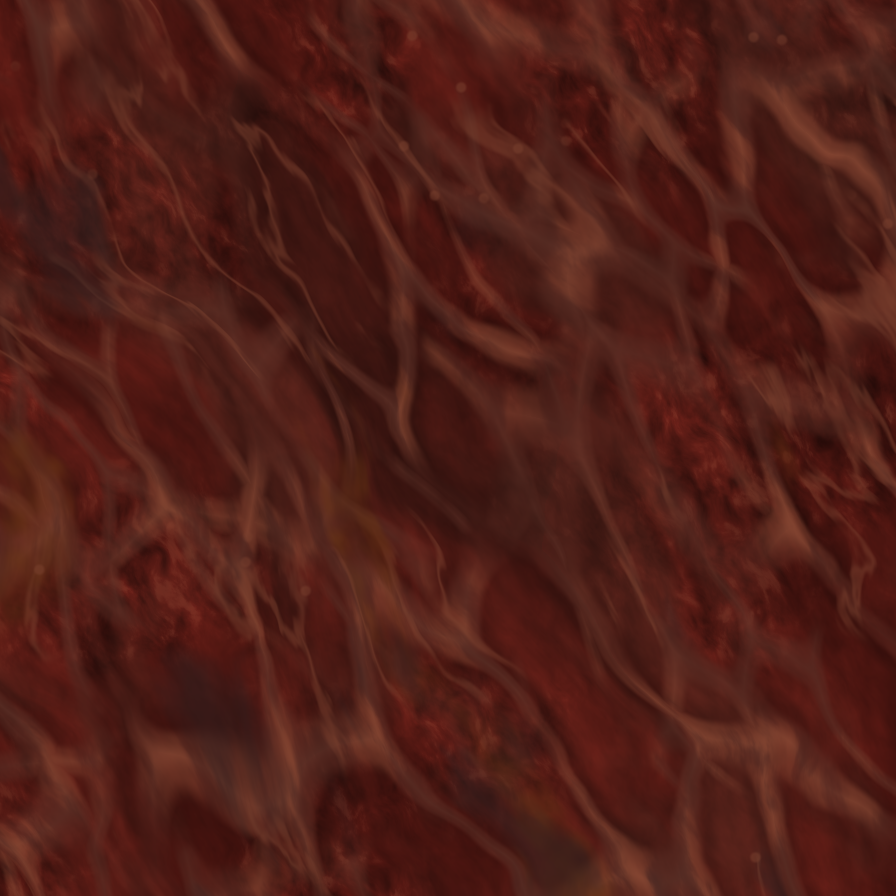
Give the GLSL for this texture, as a WebGL 1 fragment shader.

```glsl
precision highp float;
// Raw sinewy flesh: dark red stretched cells in a pale slanting web of membranes.
uniform vec2 u_resolution;

const vec3 DARK = vec3(0.238, 0.082, 0.064);
const vec3 RED = vec3(0.285, 0.078, 0.06);
const vec3 BRIGHT = vec3(0.37, 0.112, 0.086);
const vec3 HAZE = vec3(0.318, 0.14, 0.108);
const vec3 MEMBRANE = vec3(0.365, 0.19, 0.152);
const vec3 PALE = vec3(0.48, 0.255, 0.182);
const vec3 OCHRE = vec3(0.40, 0.2, 0.08);
const vec3 BRUISE = vec3(0.19, 0.13, 0.13);

float hash(vec2 p) {
  vec3 h = fract(vec3(p.xyx) * 0.1031);
  h += dot(h, h.yzx + 33.33);
  return fract((h.x + h.y) * h.z);
}

vec2 hash2(vec2 p) {
  return vec2(hash(p), hash(p + 71.7));
}

float noise(vec2 p) {
  vec2 i = floor(p), f = fract(p);
  f = f * f * (3.0 - 2.0 * f);
  return mix(mix(hash(i), hash(i + vec2(1.0, 0.0)), f.x),
             mix(hash(i + vec2(0.0, 1.0)), hash(i + 1.0), f.x), f.y);
}

float fbm(vec2 p) {
  float sum = 0.0, amp = 0.5;
  for (int i = 0; i < 5; i++) {
    sum += amp * noise(p);
    p = mat2(0.8, 0.6, -0.6, 0.8) * p * 2.03 + 17.3;
    amp *= 0.5;
  }
  return sum / 0.97;
}

vec2 warp(vec2 p, float scale, float amount) {
  vec2 shift = vec2(noise(p * scale + 3.1), noise(p * scale + 47.9)) - 0.5;
  return p + shift * amount;
}

// Rounded Voronoi cells: x = distance to the border, y = random tone of the cell
vec2 cells(vec2 q) {
  vec2 base = floor(q), nearest = vec2(0.0), id = vec2(0.0);
  float best = 64.0;
  for (int y = -1; y <= 1; y++) for (int x = -1; x <= 1; x++) {
    vec2 c = base + vec2(float(x), float(y));
    vec2 r = c + 0.1 + 0.8 * hash2(c) - q;
    if (dot(r, r) < best) { best = dot(r, r); nearest = r; id = c; }
  }
  float sum = 0.0001;
  for (int y = -2; y <= 2; y++) for (int x = -2; x <= 2; x++) {
    vec2 c = base + vec2(float(x), float(y));
    vec2 r = c + 0.1 + 0.8 * hash2(c) - q;
    vec2 gap = r - nearest;
    if (dot(gap, gap) > 0.0001) {
      sum += exp(-20.0 * dot(0.5 * (r + nearest), normalize(gap)));
    }
  }
  return vec2(-log(sum) / 20.0, hash(id + 9.4));
}

// Soft band with a brighter core
float band(float d, float width) {
  return 0.6 * (1.0 - smoothstep(width * 0.4, width, d))
       + 0.4 * (1.0 - smoothstep(-0.03, width * 0.45, d));
}

// Sparse round flecks, gathered where cluster is high
float flecks(vec2 p, float scale, float cluster) {
  vec2 cell = floor(p * scale);
  vec2 r = fract(p * scale) - 0.3 - 0.4 * hash2(cell);
  float present = step(0.88, hash(cell + 5.5)) * cluster;
  return present * (1.0 - smoothstep(0.12, 0.26, length(r)));
}

// x runs across the fibres, y along them
vec2 fibreAxes(vec2 p) {
  return vec2(dot(p, vec2(0.87, 0.49)), dot(p, vec2(0.49, -0.87)));
}

void main() {
  vec2 p = gl_FragCoord.xy / min(u_resolution.x, u_resolution.y);
  vec2 bent = warp(warp(p, 4.0, 0.11), 10.0, 0.035);
  vec2 g = fibreAxes(warp(bent, 28.0, 0.008));

  // Dark flesh with bright patches and fine streaks
  vec2 coarse = cells(g * vec2(8.4, 3.0) + 4.0);
  vec2 fine = cells(fibreAxes(warp(warp(p + 2.6, 5.0, 0.11), 22.0, 0.01)) * vec2(12.0, 3.6));
  float tone = fbm(g * vec2(12.0, 4.0) + 8.0) + 0.4 * (coarse.y - 0.5);
  vec3 colour = mix(DARK, RED, smoothstep(0.25, 0.55, tone));
  float patches = smoothstep(0.46, 0.68, fbm(g * vec2(8.0, 3.2) + 31.0));
  colour = mix(colour, BRIGHT, 0.75 * patches);
  colour *= 0.8 + 0.42 * fbm(g * vec2(55.0, 11.0));

  // Clotted grain
  float grainy = smoothstep(0.42, 0.66, fbm(p * 5.5 + 60.0));
  float clots = fbm(fibreAxes(warp(p, 34.0, 0.014)) * vec2(76.0, 42.0));
  colour *= 1.0 + (0.2 + 0.7 * grainy) * 1.2 * (clots - 0.5);
  colour = mix(colour, PALE, 0.35 * grainy * smoothstep(0.6, 0.8, clots));

  // Translucent haze, then two layers of broken membrane
  float haze = smoothstep(0.47, 0.7, fbm(g * vec2(8.0, 3.0) + 90.0));
  colour = mix(colour, HAZE * (0.85 + 0.3 * clots), 0.6 * haze);
  float strength = smoothstep(0.25, 0.65, noise(p * 7.0 + 14.0));
  float width = mix(0.05, 0.19, noise(p * 7.0 + 25.0));
  float web = band(coarse.x, width) * mix(0.22, 1.0, strength);
  float strands = band(fine.x, 0.12) * 0.75 * smoothstep(0.44, 0.62, fbm(p * 5.0 + 40.0));
  float crevice = 1.0 - smoothstep(width, width + 0.14, coarse.x);
  colour *= 1.0 - 0.14 * crevice * (1.0 - web);
  float sheen = fbm(g * vec2(42.0, 11.0) + 12.0);
  vec3 skin = mix(MEMBRANE, PALE, smoothstep(0.4, 0.68, sheen) * strength);
  colour = mix(colour, skin * (0.82 + 0.36 * sheen), max(web, strands) * 0.9);

  // Loose bright wisps along the fibres
  float ridge = 1.0 - abs(2.0 * fbm(g * vec2(15.0, 3.2) + 210.0) - 1.0);
  float wisps = smoothstep(0.9, 1.0, ridge) * smoothstep(0.5, 0.68, fbm(p * 6.0 + 230.0));
  colour = mix(colour, PALE, 0.5 * wisps);

  // Rare ochre fat and bluish bruises
  float fat = smoothstep(0.67, 0.82, fbm(g * vec2(9.0, 2.8) + 120.0));
  colour = mix(colour, OCHRE, fat * mix(0.1, 0.75, noise(p * 48.0)));
  float bruise = smoothstep(0.69, 0.84, fbm(g * vec2(9.0, 3.2) + 155.0));
  colour = mix(colour, BRUISE, 0.5 * bruise);

  // Small wet specks
  float cluster = smoothstep(0.65, 0.82, noise(p * 6.0 + 77.0));
  colour = mix(colour, PALE, 0.5 * flecks(p, 34.0, cluster));

  gl_FragColor = vec4(colour, 1.0);
}
```
